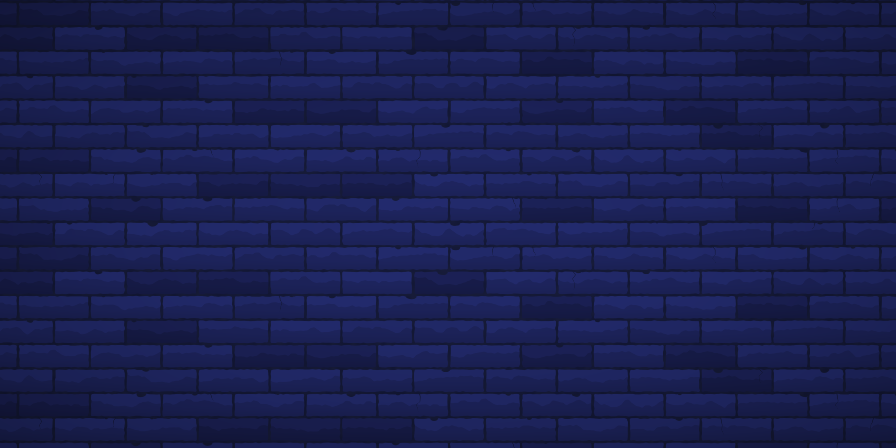
Write a WebGL 2 fragment shader that draws this texture.

```glsl
#version 300 es
precision highp float;
// A dim navy brick wall in running bond, about 12.5 bricks across and 18.3 rows.
// Each brick is a rough rounded box with a wavy lit upper band; hashes choose
// darker bricks, chips and cracks, and a vignette dims the borders.
uniform vec2 u_resolution;
out vec4 outColor;

// Lengths are in canvas heights
const vec2 BRICK = vec2(0.1604, 0.05456);
const vec2 JOINT = vec2(0.0056, 0.0052);
const float TOP_MARGIN = 0.004;
const float ROW_CYCLE = 10.0;

const vec3 LIT = vec3(0.130, 0.160, 0.412);
const vec3 BODY = vec3(0.112, 0.137, 0.355);
const vec3 DARK_LIT = vec3(0.106, 0.127, 0.335);
const vec3 DARK_BODY = vec3(0.089, 0.108, 0.285);
const vec3 MORTAR = vec3(0.090, 0.108, 0.220);
const vec3 SHADOW = vec3(0.070, 0.088, 0.205);

float hash(vec2 p) {
  return fract(sin(dot(p, vec2(127.1, 311.7))) * 43758.5453);
}

float noise(vec2 p) {
  vec2 i = floor(p), f = fract(p);
  f = f * f * (3.0 - 2.0 * f);
  return mix(mix(hash(i), hash(i + vec2(1, 0)), f.x),
             mix(hash(i + vec2(0, 1)), hash(i + vec2(1, 1)), f.x), f.y);
}

float roundBox(vec2 p, vec2 halfSize, float radius) {
  vec2 d = abs(p) - halfSize + radius;
  return length(max(d, 0.0)) + min(max(d.x, d.y), 0.0) - radius;
}

// Antialiased inside of a signed distance
float fill(float d, float px) {
  return 1.0 - smoothstep(-0.6 * px, 0.6 * px, d);
}

// Signed distance to a worn brick; its upper edge may lose a chip
float wornBrick(vec2 p, vec2 id) {
  vec2 halfSize = 0.5 * (BRICK - JOINT);
  float rough = noise(p * 130.0 + id * 17.0) - 0.5;
  float d = roundBox(p, halfSize, 0.003) + 0.0022 * rough;
  vec2 chip = vec2((hash(id + 3.7) - 0.5) * BRICK.x, halfSize.y + 0.001);
  float radius = 0.006 * step(0.6, hash(id + 8.3)) * (0.4 + hash(id + 5.1));
  return max(d, radius - length((p - chip) * vec2(0.7, 1.0)) + 0.002 * rough);
}

// Height of the ragged lower border of the lit band
float bandEdge(float x, vec2 id) {
  float seed = 40.0 * hash(id + 1.9);
  float wave = noise(vec2(x * 38.0 + seed, seed)) - 0.5;
  float ragged = noise(vec2(x * 130.0 + seed, 9.0)) - 0.5;
  return 0.004 + 0.017 * wave + 0.005 * ragged;
}

// Short wandering crack running down from the top of a few bricks
float crack(vec2 p, vec2 id, float px) {
  float wander = 0.010 * (noise(vec2(p.y * 110.0, hash(id) * 50.0)) - 0.5);
  float center = (hash(id + 6.4) - 0.5) * BRICK.x * 0.85;
  float depth = 0.5 * BRICK.y - p.y;
  float span = BRICK.y * (0.3 + 0.5 * hash(id + 2.2));
  float width = 0.0011 * (1.0 - depth / span);
  float line = fill(abs(p.x - center - wander) - width, px);
  return line * step(depth, span) * step(0.88, hash(id + 7.6));
}

vec3 brickColor(vec2 p, vec2 id, float px) {
  float dark = step(0.83, hash(id + 4.5));
  float lit = fill(bandEdge(p.x, id) - p.y, px);
  vec3 color = mix(mix(BODY, DARK_BODY, dark), mix(LIT, DARK_LIT, dark), lit);
  // Slight tone changes between bricks and a dimmer foot
  color *= 0.97 + 0.06 * hash(id + 9.2);
  return color * (1.0 - 0.07 * smoothstep(0.0, -0.5 * BRICK.y, p.y));
}

void main() {
  float px = 1.0 / u_resolution.y;
  vec2 pos = gl_FragCoord.xy * px;

  // Running bond, with rows counted from the top
  vec2 cell = vec2(pos.x, 1.0 - TOP_MARGIN - pos.y) / BRICK;
  float row = floor(cell.y);
  cell.x -= 0.25 + 0.5 * mod(row, 2.0);
  vec2 local = (fract(cell) - 0.5) * BRICK * vec2(1.0, -1.0);
  vec2 id = vec2(floor(cell.x), mod(row, ROW_CYCLE));

  // Mortar with uneven shade, then the brick and its damage
  vec3 color = mix(SHADOW, MORTAR, noise(pos * 90.0));
  float d = wornBrick(local, id);
  color = mix(color, brickColor(local, id, px), fill(d, px));
  color = mix(color, SHADOW, 0.8 * crack(local, id, px));

  // Vignette
  vec2 c = 2.0 * gl_FragCoord.xy / u_resolution - 1.0;
  outColor = vec4(color * (1.03 - 0.17 * dot(c, c)), 1.0);
}
```
